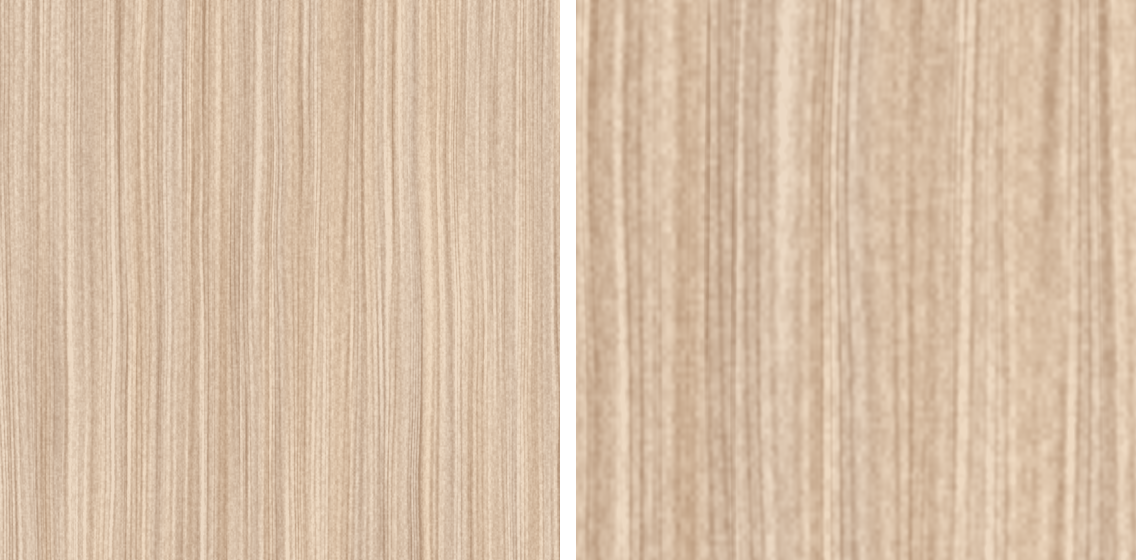
Left, the full canvas; right, a detail of the centre.
Give the GLSL for this texture, as a Shadertoy shader.

```glsl
// Pale, straight-grained wood veneer with fine vertical fibres.

float hash(vec2 p) {
    return fract(sin(dot(p, vec2(12.9898, 78.233))) * 43758.5453);
}

float noise(vec2 p) {
    vec2 cell = floor(p);
    vec2 f = fract(p);
    f = f * f * (3.0 - 2.0 * f);
    float low = mix(hash(cell), hash(cell + vec2(1.0, 0.0)), f.x);
    float high = mix(hash(cell + vec2(0.0, 1.0)), hash(cell + 1.0), f.x);
    return mix(low, high, f.y);
}

// One fibre: brightness drifts along y from a random starting height.
float fibre(float column, float y) {
    y += 7.0 * hash(vec2(column, 3.7));
    float cell = floor(y);
    return mix(hash(vec2(column, cell)), hash(vec2(column, cell + 1.0)),
               smoothstep(0.0, 1.0, fract(y)));
}

// Neighbouring fibres blended into soft vertical streaks.
float streaks(vec2 p) {
    float column = floor(p.x);
    return mix(fibre(column, p.y), fibre(column + 1.0, p.y),
               smoothstep(0.0, 1.0, fract(p.x)));
}

void mainImage(out vec4 fragColor, in vec2 fragCoord) {
    vec2 uv = fragCoord / iResolution.xy;

    // Gentle sideways drift of the grain
    vec2 p = uv;
    p.x += 0.010 * (noise(uv * vec2(4.0, 2.5) + 9.0) - 0.5);
    p.x += 0.004 * (noise(uv * vec2(20.0, 7.0) + 31.0) - 0.5);

    // Broad bands, medium streaks and fine fibres
    float tone = 0.62;
    tone += 0.13 * (streaks(p * vec2(17.0, 1.0) + 50.0) - 0.5);
    tone += 0.28 * (streaks(p * vec2(85.0, 1.5) + 110.0) - 0.5);
    tone += 0.66 * (streaks(p * vec2(190.0, 1.9) + 230.0) - 0.5);

    // Narrow dark growth lines that fade in and out
    float phase = 350.0 * p.x + 8.0 * noise(p * vec2(40.0, 1.3) + 70.0);
    float growthLine = pow(abs(sin(phase)), 4.0);
    tone -= 0.52 * (growthLine - 0.375) * streaks(p * vec2(60.0, 2.2) + 400.0);

    // Thin dark pores and sparse pale threads
    float pore = streaks(p * vec2(175.0, 2.4) + 610.0);
    float thread = streaks(p * vec2(105.0, 2.0) + 930.0);
    tone -= 0.32 * smoothstep(0.26, 0.08, pore);
    tone += 0.24 * smoothstep(0.76, 0.90, thread);

    // Short flecks along the fibres
    tone += 0.26 * (noise(p * vec2(330.0, 130.0)) - 0.5);
    tone += 0.28 * (noise(p * vec2(340.0, 300.0) + 17.0) - 0.5);

    // Tan to cream, with slightly warmer and cooler strands
    vec3 color = mix(vec3(0.73, 0.61, 0.505), vec3(0.92, 0.84, 0.75),
                     clamp(tone, -0.1, 1.05));
    float warmth = streaks(p * vec2(50.0, 1.4) + 820.0) - 0.5;
    color += warmth * vec3(0.014, -0.002, -0.024);

    fragColor = vec4(color, 1.0);
}
```
